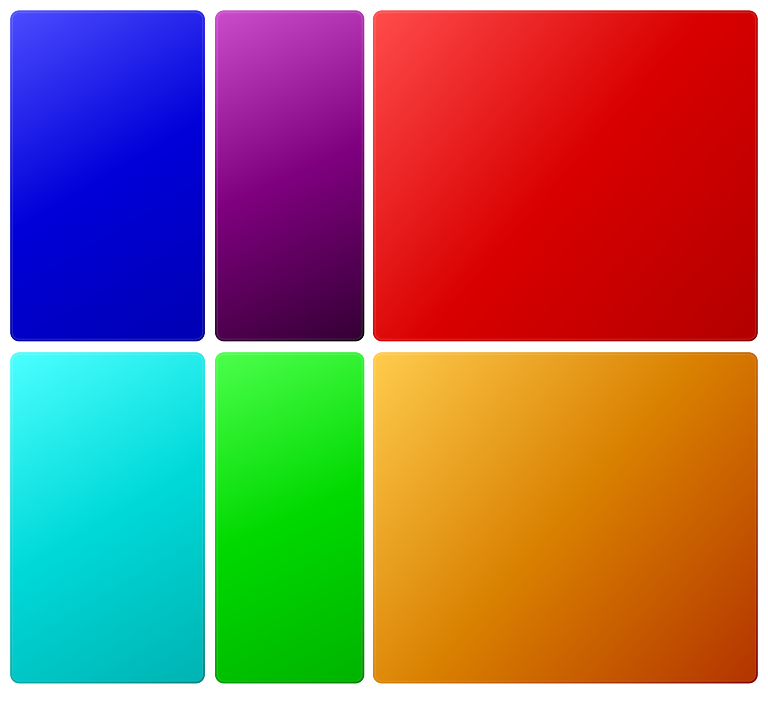
Write a WebGL 2 fragment shader that draws this background.

```glsl
#version 300 es
precision highp float;

uniform vec2 u_resolution;
out vec4 outColor;

#define ASPECT 1.094
#define CORNER 0.0128
#define SHADE 0.3
#define BODY_MAX 0.85
#define RIM 0.0030
#define LINE_WIDTH 0.0010
#define LINE_GLOW 0.14
#define RIM_SHADE 0.2

// Left and right edge of each column, bottom and top edge of each row
const vec2 COLUMNS[3] = vec2[3](vec2(0.0146, 0.2918), vec2(0.3063, 0.5190), vec2(0.5312, 1.0794));
const vec2 ROWS[2] = vec2[2](vec2(0.0264, 0.4982), vec2(0.5137, 0.9852));

// Pure hues, bottom row first
const vec3 HUES[6] = vec3[6](
    vec3(0, 1, 1), vec3(0, 1, 0), vec3(1, 0.5, 0),
    vec3(0, 0, 1), vec3(0.5, 0, 0.5), vec3(1, 0, 0));

float roundedBox(vec2 p, vec2 halfSize, float radius) {
    vec2 q = abs(p) - halfSize + radius;
    return length(max(q, 0.0)) + min(max(q.x, q.y), 0.0) - radius;
}

// Light, body and dark tone along the falling diagonal
vec3 glossRamp(vec3 hue, float t) {
    vec3 light = min(hue + SHADE, 1.0);
    vec3 body = min(hue, BODY_MAX);
    vec3 dark = max(hue - SHADE, 0.0);
    return t < 0.5 ? mix(light, body, t * 2.0) : mix(body, dark, t * 2.0 - 1.0);
}

void main() {
    vec2 p = gl_FragCoord.xy / u_resolution * vec2(ASPECT, 1.0);
    float pixel = max(ASPECT / u_resolution.x, 1.0 / u_resolution.y);
    vec3 color = vec3(1.0);

    for (int i = 0; i < 6; i++) {
        vec2 column = COLUMNS[i % 3];
        vec2 row = ROWS[i / 3];
        vec2 center = 0.5 * vec2(column.x + column.y, row.x + row.y);
        vec2 size = vec2(column.y - column.x, row.y - row.x);
        float dist = roundedBox(p - center, 0.5 * size, CORNER);

        // Gradient runs from the upper left to the lower right corner
        vec2 diagonal = size * vec2(1.0, -1.0);
        float t = clamp(0.5 + dot(p - center, diagonal) / dot(size, size), 0.0, 1.0);
        vec3 panel = glossRamp(HUES[i], t);

        // Deeper rim with a faint bright line just inside it
        float rim = smoothstep(-0.5 * pixel, 0.5 * pixel, dist + RIM);
        float line = 1.0 - smoothstep(0.0, LINE_WIDTH + 0.5 * pixel, abs(dist + RIM));
        panel = max(panel - RIM_SHADE * t * t * rim, 0.0);
        panel = mix(panel, vec3(1.0), LINE_GLOW * line);

        float cover = 1.0 - smoothstep(-0.5 * pixel, 0.5 * pixel, dist);
        color = mix(color, panel, cover);
    }
    outColor = vec4(color, 1.0);
}
```
